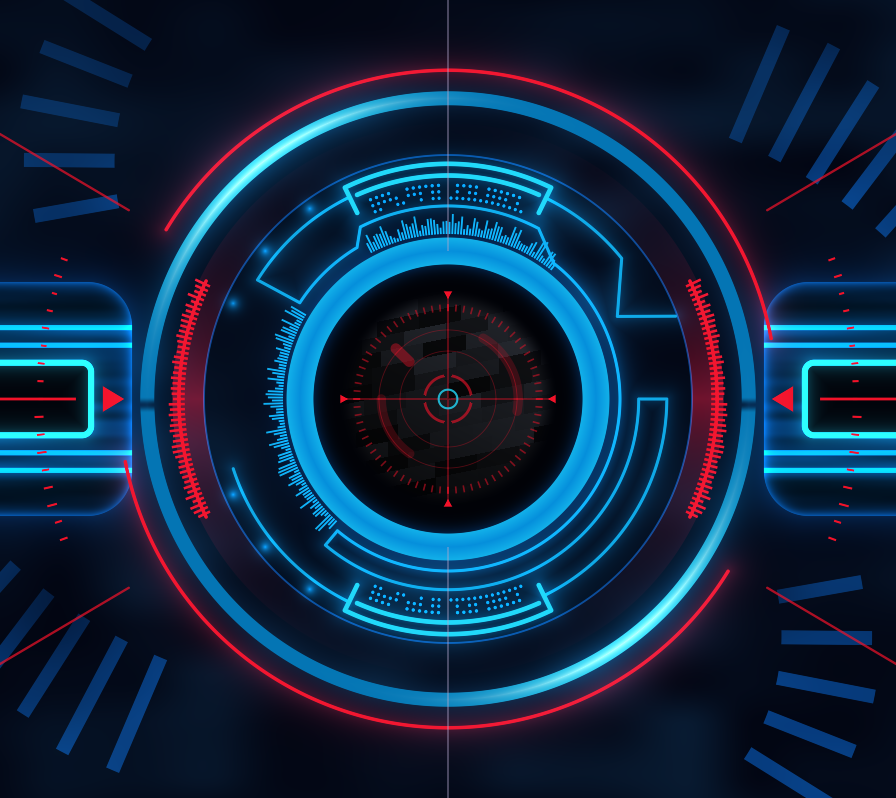
A WebGL 2 fragment shader for this background:

```glsl
#version 300 es
precision highp float;
// Neon targeting interface: glowing rings, gauges, side pods and a scope.
uniform vec2 u_resolution;
out vec4 outColor;
const float HEIGHT = 6.82; // canvas height in units
const float RED_R = 2.81, RING_R = 2.57, THIN_R = 2.085, HUB_R = 1.265;
const vec3 NAVY = vec3(.008, .02, .07), TEAL = vec3(.03, .11, .16);
const vec3 BLUE = vec3(.02, .28, .56), AZURE = vec3(.02, .56, .86);
const vec3 CYAN = vec3(.13, .85, .98), RED = vec3(.95, .07, .16);
float aa; // half width of a smoothed edge

float hash(vec2 c) { return fract(sin(dot(c, vec2(127.1, 311.7))) * 43758.5453); }
float noise(vec2 p) {
  vec2 i = floor(p), f = smoothstep(0., 1., p - i), e = vec2(1, 0);
  return mix(mix(hash(i), hash(i + e), f.x), mix(hash(i + e.yx), hash(i + 1.), f.x), f.y);
}
float fill(float d) { return 1. - smoothstep(-aa, aa, d); }
float line(float d, float w) { return fill(abs(d) - w); }
vec2 polar(float r, float a) { return r * vec2(cos(radians(a)), sin(radians(a))); }
// Signed degrees from direction mid
float turn(vec2 p, float mid) { return mod(degrees(atan(p.y, p.x)) - mid + 180., 360.) - 180.; }
float arc(vec2 p, float r, float a, float b) {
  float mid = .5 * (a + b), t = turn(p, mid);
  return distance(p, polar(r, mid + clamp(t, a - mid, b - mid)));
}
float link(vec2 p, float r0, float a0, float r1, float a1) {
  vec2 a = polar(r0, a0), d = polar(r1, a1) - a;
  return length(p - a - d * clamp(dot(p - a, d) / dot(d, d), 0., 1.));
}
float box(vec2 p, vec2 b, float r) {
  vec2 d = abs(p) - b + r;
  return length(max(d, 0.)) + min(max(d.x, d.y), 0.) - r;
}
// Radial ticks with random extra length
float ticks(vec2 p, float r0, float r1, float mid, float span, float gap, float w, float extra) {
  float a = turn(p, mid), r = length(p), id = floor(a / gap + .5);
  r1 += extra * hash(vec2(id, mid));
  return line((a - id * gap) * radians(r), w) * fill(max(r0 - r, r - r1)) * step(abs(a), span);
}
// Outlines between the hub and the thin ring
float panels(vec2 p) {
  float d = min(arc(p,1.92,116.,148.), link(p,1.92,148.,1.51,147.));
  d = min(d, min(arc(p,1.51,121.,147.), link(p,1.51,121.,1.65,117.)));
  d = min(d, min(arc(p,1.65,62.,117.), link(p,1.65,62.,1.47,52.)));
  d = min(d, min(arc(p,1.47,-130.,52.), link(p,1.47,-130.,1.63,-130.)));
  d = min(d, min(arc(p,1.63,-130.,0.), link(p,1.63,0.,1.87,0.)));
  d = min(d, min(arc(p,1.87,-64.,0.), arc(p,1.93,198.,244.)));
  d = min(d, min(arc(p,1.91,39.,64.), link(p,1.91,39.,1.61,26.)));
  return min(d, link(p,1.61,26.,2.07,20.));
}
// Dark haze with two fans of streaks
vec3 backdrop(vec2 p) {
  vec2 s = p.y > 0. ? p : -p;
  float haze = noise(p * .9 + 4.) * noise(p * vec2(1.5, 2.5) + 9.);
  float bars = s.x < 0. ? ticks(s + vec2(.95, -2.02),1.9,2.6,169.,25.,10.5,.06,.2)
    : ticks(s - vec2(.69, -1.93),4.5,5.4,57.5,11.,4.7,.06,.2);
  return NAVY + TEAL * haze + BLUE * bars * (.3 + .5 * noise(p * 1.2));
}
// Slanted slabs under a red reticle
vec3 scope(vec2 p) {
  float r = length(p), row = floor((p.y - .2 * p.x) / .13);
  float slab = hash(vec2(floor(p.x / .36 + 3. * hash(vec2(row))), row));
  vec3 col = vec3(.11, .12, .14) * (.25 + slab) * (.75 + .4 * p.y + .2 * p.x);
  col = mix(col, NAVY * .4, smoothstep(.75, .94, r));
  vec2 m = abs(p.x) > abs(p.y) ? abs(p) : abs(p.yx);
  float red = .2 * line(min(arc(p,.6,-10.,60.), arc(p,.57,180.,235.)), .04);
  red += .4 * line(link(p,.46,136.,.62,136.), .045) + .3 * line(abs(r - .5) - .09, .004);
  red += .5 * ticks(p,.75,.81,0.,180.,5.,.007,0.) + .6 * line(r - .2, .012) * step(.15 * m.x, m.y);
  red += .5 * line(m.y, .006) * fill(m.x - .87) + fill(max(m.y - .55 * m.x + .47, m.x - .92));
  return mix(mix(col, RED, min(red, 1.)), CYAN, .8 * line(r - .08, .009));
}
vec3 pod(vec2 q, vec3 col) {
  float y = abs(q.y), d = box(q - vec2(4.2, 0), vec2(1.5, 1), .38);
  float screen = box(q - vec2(4.2, 0), vec2(1.15, .31), .08);
  vec3 body = BLUE * mix(.7, .3, smoothstep(.62, .72, y)) * (.5 + .6 * noise(q * vec2(1, 14)));
  body += AZURE * (line(abs(y - .535) - .075, .022) + .3 * exp(-12. * abs(y - .6)));
  body = mix(body + BLUE * exp(-22. * abs(d)), NAVY * .5, fill(screen));
  body += CYAN * (line(screen, .026) + .35 * exp(-14. * abs(screen)));
  float mark = fill(max(q.x - 2.95, y - .6 * q.x + 1.66)) + line(y, .012) * fill(3.18 - q.x);
  col = mix(col + BLUE * .35 * exp(-7. * max(d, 0.)), body, fill(d));
  return mix(col, RED, min(mark, 1.) * fill(d));
}
void main() {
  vec2 p = (gl_FragCoord.xy - .5 * u_resolution) * HEIGHT / u_resolution.y;
  vec2 q = vec2(abs(p.x), p.y), v = vec2(p.x, abs(p.y)), w = abs(p);
  float r = length(p), d = abs(r - RING_R);
  aa = .6 * HEIGHT / u_resolution.y;
  vec3 col = pod(q, backdrop(p));
  // Red gauges, outer arcs and side marks
  col += RED * .45 * line(r - 2.22, .135) * exp(-abs(turn(q, 0.)) / 20.);
  float rim = min(arc(p,RED_R,10.6,149.), arc(p,RED_R,191.,328.4));
  float red = line(min(rim, arc(q,2.3,-26.,26.)), .015) + .7 * line(link(w,3.17,30.6,5.,30.6), .01);
  red += ticks(q,2.25,2.35,0.,26.,1.1,.011,.05) + ticks(q,3.46,3.5,0.,22.,2.5,.009,.05);
  col = mix(col + RED * .28 * exp(-9. * rim), RED, min(red, 1.));
  // Main ring with two highlights
  float lit = pow(.5 + .5 * cos(2. * radians(turn(p, 128.))), 4.);
  vec3 ring = mix(AZURE * .82, CYAN, lit) + lit * vec3(.6, .25, .1) * exp(-30. * d);
  col += AZURE * (.18 + .35 * lit) * exp(-7. * d);
  col = mix(col, ring, line(d, .06) * smoothstep(0., .07, abs(p.y + .05)));
  // Thin ring, outlines and scales
  d = panels(p);
  col += BLUE * .8 * line(r - THIN_R, .008) + AZURE * .28 * exp(-13. * d);
  float neon = line(d, .013) + ticks(p,1.41,1.44,84.5,33.5,1.,.008,.15);
  neon += ticks(p,1.41,1.45,188.5,39.5,1.,.008,.14);
  col = mix(col, mix(AZURE, CYAN, .35), min(neon, 1.));
  // Brackets, dotted strips and lamps
  d = min(min(arc(v,2.01,64.,116.), arc(v,1.91,66.,114.)), link(w,2.01,64.,1.77,64.));
  col = mix(col + AZURE * .4 * exp(-11. * d), CYAN, line(d, .02));
  vec2 grid = vec2(turn(v, 90.) / 1.7, (r - 1.69) / .055);
  float keep = step(.25, hash(floor(grid))) * step(abs(grid.x), 13.) * step(abs(grid.y - 1.5), 1.5);
  col += AZURE * keep * fill((length(fract(grid) - .5) - .26) * .055);
  for (float a = 126.; a < 160.; a += 15.) col += AZURE * exp(-25. * distance(v, polar(2.01, a)));
  // Hub, scope and sight line
  d = abs(r - HUB_R);
  col = mix(col, scope(p), fill(r - HUB_R));
  col += BLUE * .45 * exp(-9. * abs(d - .11)) * smoothstep(.95, 1.2, r);
  col = mix(col, mix(AZURE, CYAN, 4. * d), line(d, .115));
  col = mix(col, vec3(.7, .65, .8), .65 * line(p.x, .005) * step(HUB_R, r));
  outColor = vec4(col, 1);
}
```
